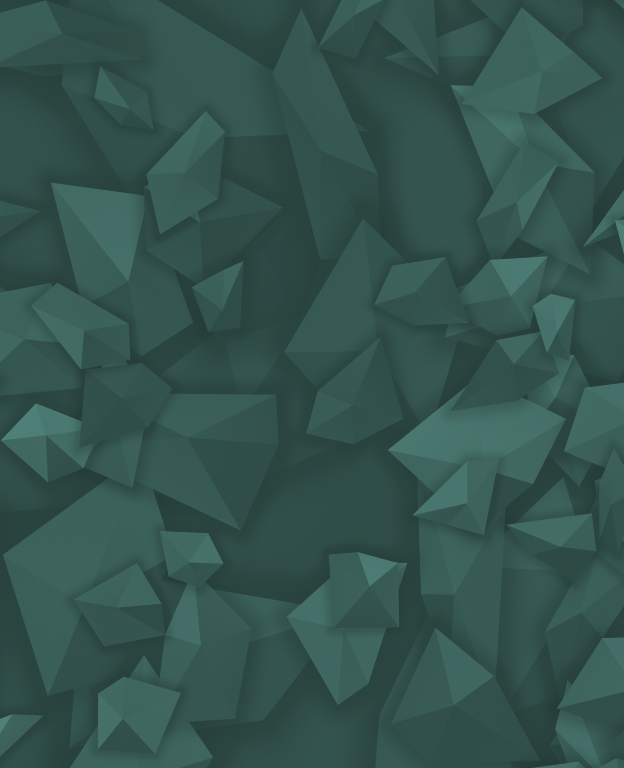
Reproduce this background procedurally as a Shadertoy shader.

```glsl
// Crumpled low-poly facets: overlapping folded shards in muted teal.
#define TINT vec3(0.210, 0.341, 0.319) // middle colour
#define LIGHT vec2(-0.35, 0.94)        // direction of the light
#define LAYERS 5
#define CORNERS 5
#define BASE_CELLS 2.9                 // cells per canvas height, lowest layer
#define LAYER_ZOOM 1.38                // cell count growth per layer
#define DARKEST 0.85                   // tone of facets facing away
#define SHADOW 0.15                    // depth of contact shadows
#define SHADOW_REACH 0.24              // shadow width in cells
#define GRAIN 0.012

const float TAU = 6.28319;

vec2 hash2(vec2 p) {
    vec3 q = fract(p.xyx * vec3(0.1031, 0.1030, 0.0973));
    q += dot(q, q.yzx + 33.33);
    return fract((q.xx + q.yz) * q.zy);
}

float cross2(vec2 a, vec2 b) { return a.x * b.y - a.y * b.x; }

mat2 rotation(float angle) {
    float c = cos(angle), s = sin(angle);
    return mat2(c, s, -s, c);
}

float slope(vec2 cell, vec2 offset) {
    return dot(hash2(cell + 71.0) * 2.0 - 1.0, offset);
}

float gradientNoise(vec2 p) {
    vec2 i = floor(p), f = fract(p), u = f * f * (3.0 - 2.0 * f);
    vec2 e = vec2(1.0, 0.0);
    return mix(mix(slope(i, f), slope(i + e, f - e), u.x),
               mix(slope(i + e.yx, f - e.yx), slope(i + 1.0, f - 1.0), u.x), u.y);
}

float segmentDistance(vec2 p, vec2 a, vec2 b) {
    vec2 e = b - a;
    return length(p - a - e * clamp(dot(p - a, e) / dot(e, e), 0.0, 1.0));
}

// Corner of a star-shaped outline around the shard's apex
vec2 corner(int i, vec2 seed, float stretch) {
    float k = float(i % CORNERS);
    vec2 h = hash2(seed + vec2(37.0, 91.0) * (k + 1.0));
    float angle = TAU * (k + 0.7 * (h.x - 0.5)) / float(CORNERS);
    return mix(0.38, 0.95, h.y) * vec2(cos(angle), stretch * sin(angle));
}

// Returns (signed distance to the outline, tone of the facet under p)
vec2 shard(vec2 p, vec2 seed, vec2 light, float gain, float px) {
    vec2 h = hash2(seed + 13.7);
    mat2 turn = rotation(TAU * h.x);
    float stretch = mix(0.42, 0.95, h.y);
    float shardTone = hash2(seed + 5.1).x;
    float dist = 1e3, tone = 0.0, total = 1e-4;
    bool inside = false;

    for (int i = 0; i < CORNERS; i++) {
        vec2 a = turn * corner(i, seed, stretch);
        vec2 b = turn * corner(i + 1, seed, stretch);
        dist = min(dist, segmentDistance(p, a, b));

        // Wedge between two folds
        float fromA = cross2(a, p) / length(a), fromB = cross2(p, b) / length(b);
        if (fromA >= 0.0 && fromB >= 0.0 && cross2(b - a, p - a) > 0.0) inside = true;
        float weight = clamp(fromA / px + 0.5, 0.0, 1.0) * clamp(fromB / px + 0.5, 0.0, 1.0);

        // Tilted facet with a soft ramp from apex to rim
        vec2 outward = normalize(a + b);
        vec2 r = hash2(seed + 7.3 * float(i + 1));
        float lit = 0.35 * (0.5 + 0.5 * dot(outward, light)) + 0.35 * r.x + 0.30 * shardTone;
        float ramp = 0.30 * (r.y - 0.5) * (dot(p, outward) - 0.25);
        tone += weight * (DARKEST + gain * lit * lit + ramp);
        total += weight;
    }
    return vec2(inside ? -dist : dist, tone / total);
}

void mainImage(out vec4 fragColor, in vec2 fragCoord) {
    vec2 uv = fragCoord / iResolution.y;
    float tone = 0.93 + 0.15 * gradientNoise(uv * 3.0);

    // Large calm shards first, small bright ones on top
    for (int l = 0; l < LAYERS; l++) {
        float level = float(l) / float(LAYERS - 1);
        float cells = BASE_CELLS * pow(LAYER_ZOOM, float(l));
        float px = cells / iResolution.y;
        mat2 turn = rotation(0.9 * float(l) + 0.4);
        vec2 p = turn * uv * cells, light = turn * normalize(LIGHT);
        float presence = mix(0.95, 0.20, sqrt(level));
        float gain = mix(0.46, 0.85, level);

        for (int k = 0; k < 9; k++) {
            vec2 cell = floor(p) + vec2(k % 3, k / 3) - 1.0;
            vec2 seed = cell + 60.0 + 211.0 * float(l);
            float cluster = 0.5 * gradientNoise(cell * 0.37 + 9.0 * float(l));
            if (hash2(seed + 3.9).y > presence + cluster) continue;

            vec2 apex = cell + mix(vec2(0.2), vec2(0.8), hash2(seed));
            vec2 s = shard(p - apex, seed, light, gain, px);
            float shade = smoothstep(SHADOW_REACH, 0.0, s.x);
            tone *= 1.0 - SHADOW * shade * shade;
            tone = mix(tone, s.y, clamp(0.5 - s.x / px, 0.0, 1.0));
        }
    }

    // Broad light, faint paper grain and a soft floor for the shadows
    tone *= 1.0 + 0.10 * gradientNoise(uv * 2.3 + 4.0);
    tone += GRAIN * gradientNoise(uv * 240.0);
    tone = max(tone, mix(0.80, tone, 0.35));
    fragColor = vec4(TINT * min(tone, 1.55), 1.0);
}
```
